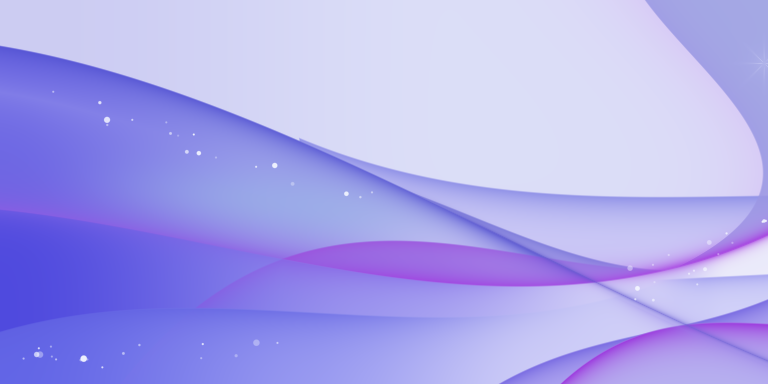
Give the GLSL for this background, as a WebGL 1 fragment shader.

```glsl
precision highp float;
uniform vec2 u_resolution;

// Cubic through four equally spaced heights between start and end
float curve(float x, float start, float end, vec4 h) {
  float t = 3.0 * (x - start) / (end - start);
  float a = t - 1.0, b = t - 2.0, c = t - 3.0;
  return dot(h, vec4(-a * b * c / 6.0, t * b * c / 2.0, -t * a * c / 2.0, t * a * b / 6.0));
}

// Translucent sheet: a body colour with a rim that fades inward
vec3 sheet(vec3 col, float depth, vec4 body, vec4 rim, float width) {
  float aa = 1.2 / u_resolution.y;
  float inside = smoothstep(-aa, aa, depth);
  col = mix(col, body.rgb, body.a * inside);
  return mix(col, rim.rgb, rim.a * inside * exp(-max(depth, 0.0) / width));
}

float glow(float d, float width) {
  return exp(-abs(d) / width);
}

vec2 hash2(float n) {
  return fract(sin(vec2(n * 12.99, n * 78.23) + 1.7) * 4375.85);
}

void main() {
  vec2 p = gl_FragCoord.xy / u_resolution * vec2(2.0, 1.0);
  float x = p.x, y = p.y;

  // Outlines of the flowing sheets
  float ribbonTop = curve(x, 0.0, 2.0, vec4(0.88, 0.68, 0.372, 0.06));
  float ribbonBase = curve(x, 0.0, 2.0, vec4(0.453, 0.338, 0.254, 0.388));
  float veil = curve(x, 0.78, 2.0, vec4(0.64, 0.524, 0.488, 0.49));
  float fold = curve(x, 1.2, 1.8, vec4(0.448, 0.37, 0.312, 0.297));
  float hump = curve(x, 0.52, 1.82, vec4(0.206, 0.37, 0.334, 0.297));
  float wave = curve(x, 0.0, 2.0, vec4(0.135, 0.193, 0.181, 0.408));
  float arc = curve(y, 0.25, 1.0, vec4(1.64, 1.98, 1.895, 1.68));
  float cornerBlue = curve(x, 1.3, 2.0, vec4(0.0, 0.095, 0.15, 0.22));
  float cornerPink = curve(x, 1.46, 2.0, vec4(0.0, 0.117, 0.157, 0.156));

  // Pale sky, pinker towards the arc
  vec3 col = mix(vec3(0.8, 0.8, 0.95), vec3(0.86, 0.87, 0.97), smoothstep(0.1, 1.2, x));
  col = mix(col, vec3(0.84, 0.76, 0.96), 0.65 * glow(x - arc, 0.13));

  // Veil, arc band and dark fold on the right
  col = sheet(col, min(veil - y, x - 0.78), vec4(0.81, 0.8, 0.97, 0.8),
              vec4(0.5, 0.51, 0.89, 0.8), 0.05);
  vec3 arcTint = mix(vec3(0.64, 0.57, 0.9), vec3(0.57, 0.59, 0.87), smoothstep(0.3, 0.6, y));
  col = sheet(col, x - arc, vec4(arcTint, 0.75), vec4(0.62, 0.6, 0.9, 0.5), 0.06);
  col = sheet(col, fold - y, vec4(0.62, 0.61, 0.9, 0.6 * smoothstep(1.95, 1.5, x)),
              vec4(0.42, 0.42, 0.83, 0.7 * smoothstep(1.95, 1.5, x)), 0.03);

  // Main ribbon with a misty blue centre
  float depth = ribbonTop - y;
  vec3 silk = mix(vec3(0.42, 0.4, 0.89), vec3(0.63, 0.65, 0.92), smoothstep(0.0, 0.85, x));
  silk = mix(silk, vec3(0.8, 0.81, 0.96), smoothstep(0.75, 1.25, x));
  float mistLine = (y - 0.53 + 0.09 * x) / 0.08;
  silk = mix(silk, vec3(0.6, 0.72, 0.9), 0.5 * exp(-mistLine * mistLine) * smoothstep(0.1, 0.7, x) * smoothstep(1.3, 0.8, x));
  silk = mix(silk, vec3(0.6, 0.59, 0.93), 0.5 * glow(depth - 0.12, 0.07) * smoothstep(0.7, 0.1, x));
  col = sheet(col, depth, vec4(silk, 1.0 - 0.6 * smoothstep(1.15, 1.6, x)),
              vec4(0.32, 0.32, 0.82, 0.85), 0.04);
  float violet = 0.8 * glow(y - ribbonBase, 0.045);
  col = mix(col, vec3(0.55, 0.36, 0.89), violet * smoothstep(1.9, 1.1, x));

  // Purple lens between hump and ribbon base
  col = sheet(col, min(hump - y, x - 0.5), vec4(0.58, 0.38, 0.88, 0.75 - 0.55 * smoothstep(1.1, 1.7, x)),
              vec4(0.62, 0.28, 0.86, 0.6 * smoothstep(1.8, 1.0, x)), 0.025);
  col = mix(col, vec3(0.66, 0.22, 0.88), 0.65 * glow(y - ribbonBase, 0.02) * smoothstep(0.7, 1.1, x));

  // Deep body under the ribbon, paling to the right
  vec3 deep = mix(vec3(0.31, 0.29, 0.87), vec3(0.63, 0.61, 0.94), smoothstep(0.0, 1.1, x));
  deep = mix(deep, vec3(0.83, 0.82, 0.97), smoothstep(0.95, 1.7, x));
  deep = mix(deep, vec3(0.92, 0.92, 0.98), smoothstep(1.75, 1.9, x));
  col = sheet(col, ribbonBase - y, vec4(deep, 1.0),
              vec4(0.5, 0.4, 0.9, 0.55 * smoothstep(1.6, 1.0, x)), 0.04);
  col = sheet(col, min(hump, ribbonBase) - y, vec4(0.5, 0.42, 0.91, 0.0),
              vec4(0.56, 0.32, 0.88, 0.5 * smoothstep(1.1, 0.6, x)), 0.05);

  // Lower wave
  vec3 water = mix(vec3(0.4, 0.42, 0.91), vec3(0.62, 0.63, 0.95), smoothstep(0.0, 0.95, x));
  water = mix(water, vec3(0.81, 0.81, 0.97), smoothstep(0.8, 1.4, x));
  col = sheet(col, wave - y, vec4(water, 0.85 * smoothstep(1.9, 1.5, x)),
              vec4(0.37, 0.37, 0.88, 0.7 * smoothstep(1.75, 0.6, x)), 0.06);

  // Overlapping sheets in the lower right corner
  float right = smoothstep(1.68, 1.85, x);
  col = sheet(col, 0.275 + 0.05 * (x - 1.8) - y, vec4(0.78, 0.78, 0.97, 0.7 * right),
              vec4(0.54, 0.53, 0.92, 0.6 * right), 0.025);
  col = sheet(col, cornerBlue - y, vec4(0.68, 0.64, 0.94, 0.85),
              vec4(0.42, 0.36, 0.87, 0.8), 0.04);
  col = sheet(col, cornerPink - y, vec4(0.72, 0.7, 0.94, 0.9),
              vec4(0.6, 0.17, 0.86, 0.9), 0.04);

  // Crossing threads
  col = mix(col, vec3(0.36, 0.34, 0.8), 0.65 * glow(depth, 0.006) * smoothstep(1.0, 1.3, x));
  col = mix(col, vec3(0.6, 0.52, 0.91), 0.4 * glow(depth - 0.015, 0.025) * smoothstep(1.5, 1.7, x));
  col = mix(col, vec3(0.65, 0.25, 0.88), 0.8 * glow(y - ribbonBase, 0.012) * smoothstep(1.4, 1.9, x));

  // Three drifts of sparkles
  for (int i = 0; i < 54; i++) {
    float n = float(i), group = mod(n, 3.0);
    vec2 r = hash2(n + 3.0), s = hash2(n + 91.0);
    vec2 spot = vec2(r.x, 0.78 - 0.3 * r.x + 0.07 * (r.y - 0.5));
    if (group > 0.5) spot = vec2(0.76 * r.x, 0.04 + 0.07 * r.y);
    if (group > 1.5) spot = vec2(1.6 + 0.4 * r.x, 0.26 + 0.2 * r.x * r.x + 0.12 * (r.y - 0.5));
    float radius = 0.0015 + 0.006 * pow(s.x, 4.0);
    float dotMask = smoothstep(radius + 0.003, radius - 0.001, length(p - spot));
    col = mix(col, vec3(0.96, 0.97, 1.0), dotMask * (0.3 + 0.65 * s.y));
  }

  // Faint star near the right edge
  vec2 q = p - vec2(1.99, 0.835);
  float rays = pow(abs(cos(4.0 * atan(q.y, q.x + 0.0001))), 24.0);
  col = mix(col, vec3(0.9, 0.91, 1.0), (0.5 * rays + 0.2) * exp(-length(q) / 0.02));

  gl_FragColor = vec4(col, 1.0);
}
```
